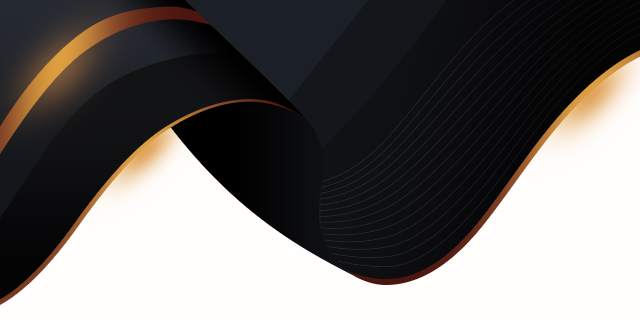
Give the GLSL for this background, as a Shadertoy shader.

```glsl
// Folded dark ribbon with copper and gold trim over a white ground.
// Each edge is a chain of cubic Hermite spans; signed distances to the edges
// give smooth masks, trims, fine contour lines and warm glows.

// Cubic through two knots, each holding (position, value, slope).
float hermite(float x, vec3 a, vec3 b) {
    float h = b.x - a.x, t = clamp((x - a.x) / h, 0.0, 1.0), s = 1.0 - t;
    return s * s * ((1.0 + 2.0 * t) * a.y + t * h * a.z)
         + t * t * ((3.0 - 2.0 * t) * b.y - s * h * b.z);
}

float chain(float x, vec3 k[5]) {
    float value = hermite(x, k[0], k[1]);
    for (int i = 1; i < 4; i++)
        if (x > k[i].x) value = hermite(x, k[i], k[i + 1]);
    return value;
}

float pixelSize() { return 3.84 / iResolution.y; }

// Turns an implicit function into an approximate distance.
float toDistance(float f) {
    return f * pixelSize() / max(length(vec2(dFdx(f), dFdy(f))), 1e-5);
}

float cover(float d) { return clamp(0.5 - d / pixelSize(), 0.0, 1.0); }

float bell(float x) { return exp(-x * x); }

// Dark red through copper to gold.
vec3 metal(float t) {
    vec3 c = mix(vec3(0.29, 0.08, 0.06), vec3(0.56, 0.31, 0.17), clamp(t * 2.0, 0.0, 1.0));
    return mix(c, vec3(0.86, 0.62, 0.25), clamp(t * 2.0 - 1.0, 0.0, 1.0));
}

// Soft spot stretched along a rising diagonal.
float glow(vec2 p, vec2 center, vec2 size) {
    vec2 q = p - center;
    return bell(length(vec2(q.x - q.y, q.x + q.y) * 0.707 / size));
}

void mainImage(out vec4 fragColor, in vec2 fragCoord) {
    // Canvas is 3.84 units high; y runs down from the top edge.
    vec2 p = vec2(fragCoord.x, iResolution.y - fragCoord.y) * pixelSize();

    // Silhouettes
    float fold = toDistance(p.x - chain(p.y, vec3[5](vec3(0, 2.22, 1.02), vec3(1.4, 3.65, 0.95),
        vec3(1.95, 3.88, 0), vec3(2.5, 3.83, -0.05), vec3(3.31, 4.25, 1.3))));
    float leftEdge = toDistance(p.y - chain(p.x, vec3[5](vec3(0, 3.66, -0.55), vec3(0.95, 2.7, -1.4),
        vec3(2.05, 1.53, -0.62), vec3(3, 1.22, 0), vec3(3.65, 1.4, 0.5))));
    float rightEdge = toDistance(p.y - chain(p.x, vec3[5](vec3(4.1, 3.22, 0.7), vec3(4.63, 3.42, 0),
        vec3(5.8, 2.7, -1.25), vec3(6.6, 1.63, -1.25), vec3(7.68, 0.68, -0.5))));
    float underEdge = toDistance(p.y - hermite(p.x, vec3(2.05, 1.53, 1.3), vec3(4.25, 3.31, 0.5)));

    // White ground with warm light below the trims
    float warmth = 0.85 * glow(p, vec2(1.74, 1.8), vec2(0.48, 0.2))
                 + 0.85 * glow(p, vec2(7.08, 1.14), vec2(0.52, 0.24));
    vec3 ground = mix(vec3(1.0, 0.995, 0.99), vec3(0.86, 0.58, 0.24), min(warmth, 1.0));

    // Right sheet: three tonal panels
    float panelA = toDistance(p.x + 0.795 * p.y - 4.42);
    float panelB = toDistance(p.x - hermite(p.y, vec3(0, 5.35, -0.7), vec3(1.8, 3.85, -1)));
    vec3 right = mix(vec3(0.062, 0.066, 0.076), vec3(0.015, 0.015, 0.02),
                     smoothstep(4.6, 7.5, p.x + 0.25 * p.y));
    right = mix(right, vec3(0.078, 0.088, 0.108), cover(panelB));
    right = mix(right, vec3(0.105, 0.12, 0.15), cover(panelA));

    // Contour lines blended between an upper and a lower guide
    float upper = chain(p.x, vec3[5](vec3(3.85, 2.18, -0.25), vec3(4.7, 1.6, -1.15),
        vec3(5.9, 0.22, -0.9), vec3(7.68, -0.8, -0.4), vec3(9, -1.2, -0.2)));
    float lower = chain(p.x, vec3[5](vec3(3.85, 3.08, 0.3), vec3(4.63, 3.2, 0),
        vec3(5.8, 2.4, -1.2), vec3(6.6, 1.35, -1.2), vec3(7.68, 0.4, -0.5)));
    float level = 13.0 * (p.y - upper) / (lower - upper);
    float levelStep = max(length(vec2(dFdx(level), dFdy(level))), 1e-5) / pixelSize();
    float lineDist = abs(fract(level + 0.5) - 0.5) / levelStep;
    float inGuides = step(-0.5, level) * step(level, 13.5);
    right += 0.13 * inGuides * cover(lineDist - 0.003) * (1.0 - 0.6 * smoothstep(5.0, 7.6, p.x));

    // Right trim, tapering toward the fold
    float rightTrim = 0.07 * smoothstep(3.95, 4.6, p.x);
    right = mix(right, metal(bell((p.x - 7.1) / 1.1)), cover(-rightEdge - rightTrim));
    right = mix(ground, right, cover(rightEdge));

    // Underside of the fold
    vec3 under = mix(vec3(0.0), vec3(0.065, 0.07, 0.085), smoothstep(2.7, 4.2, p.x));
    under = mix(ground, under, cover(underEdge));

    // Left sheet: dark lower panel, bluish upper panel, shadow near the fold
    float midEdge = toDistance(p.y - chain(p.x, vec3[5](vec3(0, 2.62, -1.5), vec3(1, 1.25, -0.95),
        vec3(2, 0.72, -0.28), vec3(3, 0.66, 0.1), vec3(4, 0.8, 0.2))));
    float bandTop = toDistance(p.y - chain(p.x, vec3[5](vec3(0, 1.52, -1.6), vec3(1, 0.38, -0.72),
        vec3(2, 0.08, -0.05), vec3(2.5, 0.2, 0.5), vec3(3, 0.5, 0.7))));
    float bandBottom = toDistance(p.y - chain(p.x, vec3[5](vec3(0, 1.85, -1.55), vec3(1, 0.63, -0.75),
        vec3(2, 0.235, -0.08), vec3(2.6, 0.32, 0.3), vec3(3.2, 0.6, 0.6))));
    vec3 lowerTone = mix(vec3(0.07, 0.073, 0.083), vec3(0.015, 0.015, 0.02), smoothstep(1.3, 3.4, p.y));
    vec3 upperTone = mix(vec3(0.145, 0.16, 0.19), vec3(0.075, 0.085, 0.105), smoothstep(0.0, 2.2, p.y));
    vec3 left = mix(lowerTone, upperTone, cover(midEdge));
    left *= smoothstep(0.0, 0.75, -fold);
    left += vec3(0.36, 0.21, 0.07) * glow(p, vec2(0.7, 0.85), vec2(0.6, 0.32));

    // Broad gold band and thin left trim
    vec3 bandColor = metal(bell((p.x - 0.72) / 0.75));
    left = mix(left, bandColor, cover(max(-bandTop, bandBottom)));
    float leftTrim = mix(0.058, 0.03, smoothstep(0.8, 2.8, p.x)) * (1.0 - smoothstep(3.2, 3.65, p.x));
    float trimTone = mix(bell((p.x - 1.7) / 0.8), 1.0, 0.3 * (1.0 - smoothstep(2.5, 3.6, p.x)));
    left = mix(left, metal(trimTone), cover(-leftEdge - leftTrim));
    left = mix(under, left, cover(leftEdge));

    fragColor = vec4(mix(right, left, cover(fold)), 1.0);
}
```
